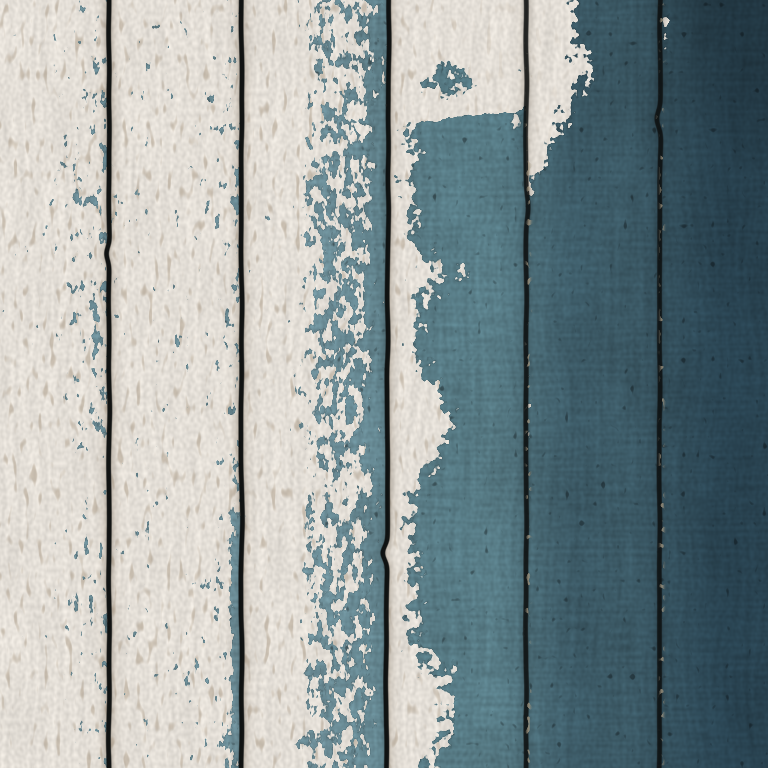
A WebGL 1 fragment shader for this texture:

```glsl
precision highp float;
// Weathered vertical planks: chipped white paint giving way to dark teal boards.

#define WHITE_PAINT vec3(0.895, 0.875, 0.845)
#define WORN_WOOD vec3(0.60, 0.53, 0.44)
#define PALE_TEAL vec3(0.43, 0.56, 0.60)
#define MID_TEAL vec3(0.34, 0.48, 0.52)
#define DEEP_TEAL vec3(0.155, 0.255, 0.31)
#define SEAM_COLOR vec3(0.05, 0.06, 0.06)
#define SEAM_HALF_WIDTH 0.0031
#define CHIP_SOFTNESS 0.07
#define GRAIN_STRENGTH 0.10

uniform vec2 u_resolution;

vec2 randomGradient(vec2 cell) {
  float angle = 6.2832 * fract(sin(dot(cell, vec2(127.1, 311.7))) * 43758.55);
  return vec2(cos(angle), sin(angle));
}

float gradientNoise(vec2 p) {
  vec2 i = floor(p), f = fract(p);
  vec2 u = f * f * f * (f * (f * 6.0 - 15.0) + 10.0);
  vec2 e = vec2(1.0, 0.0);
  float a = dot(randomGradient(i), f);
  float b = dot(randomGradient(i + e.xy), f - e.xy);
  float c = dot(randomGradient(i + e.yx), f - e.yx);
  float d = dot(randomGradient(i + e.xx), f - e.xx);
  return mix(mix(a, b, u.x), mix(c, d, u.x), u.y);
}

float chipNoise(vec2 p) {
  float sum = 0.0, amplitude = 1.0;
  for (int k = 0; k < 3; k++) {
    sum += amplitude * gradientNoise(p);
    p = p * 2.03 + 17.3;
    amplitude *= 0.62;
  }
  return sum;
}

float bump(float v, float center, float width) {
  float q = (v - center) / width;
  return exp(-q * q);
}

// Wavering seam position, with a few knots that push it sideways.
float seamX(int i, float t) {
  float x = 0.142;
  float knot = -0.004 * bump(t, 0.33, 0.012);
  if (i == 1) { x = 0.3145; knot = 0.0; }
  if (i == 2) { x = 0.506 - 0.003 * t; knot = -0.006 * bump(t, 0.72, 0.012); }
  if (i == 3) { x = 0.685; knot = 0.003 * bump(t, 0.27, 0.02); }
  if (i == 4) { x = 0.860 - 0.002 * t; knot = -0.005 * bump(t, 0.155, 0.014); }
  return x + knot + 0.0022 * gradientNoise(vec2(float(i) * 7.3, t * 14.0));
}

// Teal coverage bias per plank: negative is white, positive is teal; t runs downward.
float tealBias(float plank, float x, float t) {
  if (plank < 0.5) {
    return mix(-1.0, -0.34, smoothstep(0.015, 0.14, x))
      + 0.14 * bump(t, 0.32, 0.2) - 0.2 * bump(t, 0.62, 0.06) - 0.2 * smoothstep(0.85, 1.0, t);
  }
  if (plank < 1.5) {
    return -0.66 + 0.32 * smoothstep(0.255, 0.31, x)
      + 1.2 * smoothstep(0.297, 0.309, x) * smoothstep(0.62, 0.74, t)
      + 0.32 * bump(x, 0.25, 0.02) * bump(t, 0.86, 0.04);
  }
  if (plank < 2.5) {
    return mix(-0.85, 0.06, smoothstep(0.365, 0.425, x)) + 0.65 * smoothstep(0.465, 0.497, x)
      - 0.3 * bump(t, 0.63, 0.035) - 0.16 * (1.0 - smoothstep(0.15, 0.35, t));
  }
  if (plank < 3.5) {
    float edge = 0.535 + 0.015 * bump(t, 0.36, 0.05) + 0.05 * bump(t, 0.55, 0.065)
      + 0.035 * bump(t, 0.94, 0.08) + 0.16 * (1.0 - smoothstep(0.135, 0.165, t));
    return clamp((x - edge) / 0.03, -1.2, 1.15)
      + 1.7 * bump(x, 0.585, 0.04) * bump(t, 0.105, 0.03)
      - 0.95 * bump(x, 0.59, 0.032) * bump(t, 0.36, 0.03)
      - 0.8 * bump(x, 0.58, 0.03) * bump(t, 0.89, 0.06)
      - 1.6 * bump(x, 0.668, 0.014) * bump(t, 0.16, 0.025);
  }
  if (plank < 4.5) {
    float edge = mix(0.748, 0.655, smoothstep(0.08, 0.37, t));
    return clamp((x - edge) / 0.025, -1.2, 1.25)
      - 1.0 * bump(x, 0.765, 0.014) * bump(t, 0.09, 0.035)
      - 1.0 * bump(x, 0.689, 0.006) * bump(t, 0.55, 0.07);
  }
  return 1.35 - 1.35 * bump(x, 0.868, 0.009) * (1.0 - smoothstep(0.06, 0.13, t));
}

void main() {
  vec2 p = gl_FragCoord.xy / u_resolution;
  float x = p.x, t = 1.0 - p.y;

  // Locate the plank and the nearest seam.
  float plank = 0.0, seamOffset = 1.0;
  for (int i = 0; i < 5; i++) {
    float offset = x - seamX(i, t);
    plank += step(0.0, offset);
    if (abs(offset) < abs(seamOffset)) seamOffset = offset;
  }
  float seamDistance = abs(seamOffset);
  float tealSide = smoothstep(0.50, 0.70, x);

  // Chipped paint: elongated flakes on the left, rounder ones on the right.
  vec2 chipScale = plank < 2.5 ? vec2(76.0, 44.0) : vec2(52.0, 50.0);
  float streak = 0.22 * gradientNoise(vec2(x * 90.0, t * 6.0)) * (1.0 - tealSide);
  float cover = tealBias(plank, x, t) + chipNoise(p * chipScale + plank * 19.0)
    + streak + 0.25 * gradientNoise(p * 13.0);
  float teal = smoothstep(-CHIP_SOFTNESS, CHIP_SOFTNESS, cover);

  // Wood grain, worn marks and pits.
  float grain = gradientNoise(vec2(x * 140.0 + gradientNoise(p * 5.0) * 3.0, t * 9.0));
  float fine = gradientNoise(p * vec2(210.0, 150.0));
  float brush = gradientNoise(p * vec2(18.0, 190.0));
  float worn = smoothstep(0.18, 0.55, gradientNoise(p * vec2(125.0, 46.0) + 41.0) + 0.3 * grain);
  float pits = smoothstep(0.38, 0.6, gradientNoise(p * vec2(105.0, 80.0) + 83.0));

  vec3 white = WHITE_PAINT * (1.0 + GRAIN_STRENGTH * (0.7 * grain + 0.8 * fine));
  white = mix(white, WORN_WOOD, worn * mix(0.42, 0.12, tealSide));
  white = mix(white, WORN_WOOD * 1.15, 0.55 * exp(-seamDistance / 0.005) * (1.0 - 0.5 * tealSide));

  vec3 blue = mix(PALE_TEAL, MID_TEAL, smoothstep(0.40, 0.60, x));
  blue = mix(blue, DEEP_TEAL, 0.55 * smoothstep(0.63, 0.76, x) + 0.42 * smoothstep(0.80, 0.96, x));
  blue *= 1.0 - 0.18 * smoothstep(0.70, 1.0, x) * smoothstep(0.45, 0.0, t);
  blue *= 1.0 + GRAIN_STRENGTH * (grain + fine + brush + gradientNoise(p * 7.0));
  blue *= (1.0 - 0.35 * pits) * (1.0 - 0.12 * bump(cover, 0.08, 0.08));

  vec3 color = mix(white, blue, teal);

  // Seams: soft shade, a dark gap, and pale crumbs along the teal boards.
  color *= 1.0 - 0.3 * exp(-seamDistance / 0.004);
  float gap = 1.0 - smoothstep(SEAM_HALF_WIDTH - 0.0012, SEAM_HALF_WIDTH + 0.0012, seamDistance);
  color = mix(color, SEAM_COLOR, gap * mix(0.97, 0.85, tealSide));
  float crumbs = smoothstep(0.22, 0.36, gradientNoise(p * vec2(130.0, 95.0) + 7.0));
  crumbs *= bump(seamOffset, 0.003, 0.003) * smoothstep(0.6, 0.68, x);
  color = mix(color, vec3(0.66, 0.61, 0.52), 0.75 * crumbs);

  gl_FragColor = vec4(clamp(color, 0.0, 1.0), 1.0);
}
```
